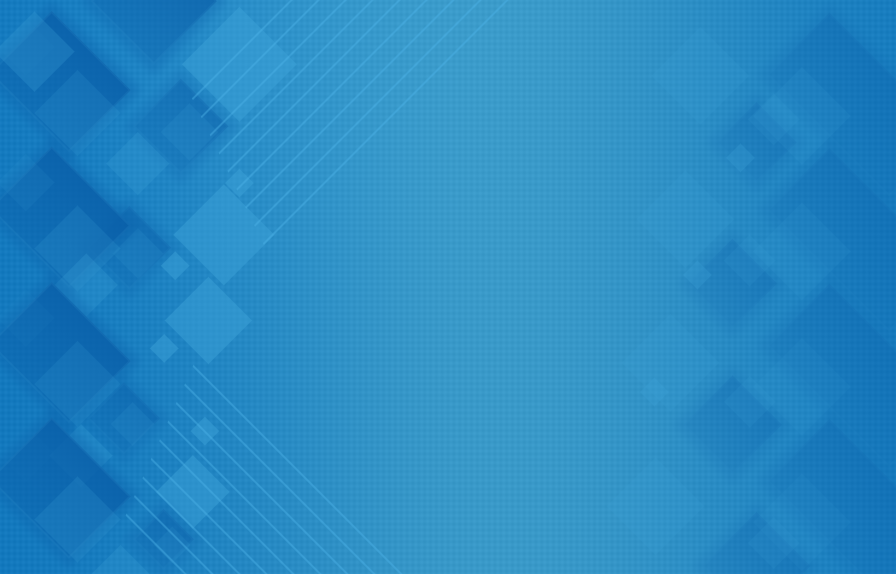
Reproduce this background procedurally as a Shadertoy shader.

```glsl
// Blue backdrop: a soft vertical glow with a fine weave, two fans of diagonal
// lines, and columns of overlapping translucent diamonds along both sides.
// Lengths are in canvas heights; each column is a loop with a wavy offset.

const vec3 EDGE_BLUE   = vec3(0.065, 0.465, 0.740);
const vec3 CENTRE_BLUE = vec3(0.225, 0.600, 0.785);
const vec3 DEEP_BLUE   = vec3(0.035, 0.370, 0.660);
const vec3 PALE_BLUE   = vec3(0.240, 0.640, 0.850);
const float GLOW_X = 0.88;          // axis of the central glow
const float GLOW_FALLOFF = 3.7;
const float WEAVE_COUNT = 98.0;     // threads per canvas height
const float WEAVE_DEPTH = 0.019;
const float LINE_STEP = 0.047;      // spacing of the diagonal lines
const float LINE_COUNT = 9.0;
const float LINE_HALF = 0.0017;
const float LINE_ALPHA = 0.42;
const float ROW_STEP = 0.236;       // spacing of the large tiles
const float SHADOW_REACH = 0.026;
const float RIM_ALPHA = 0.16;       // bright hairline inside tile edges
const float RIM_WIDTH = 0.003;
const float SWAY = 2.1;             // phase step of the column offsets
const int ROWS = 4;

float pixelSize;

float hash(float n) { return fract(sin(n * 127.1) * 43758.5453); }

float cover(float dist) { return smoothstep(pixelSize, -pixelSize, dist); }

// Signed distance to a box turned by 45 degrees; size holds its half diagonals.
float diamond(vec2 d, vec2 size) {
    vec2 q = abs(vec2(d.x + d.y, d.x - d.y)) - size;
    return (length(max(q, 0.0)) + min(max(q.x, q.y), 0.0)) * 0.7071;
}

// Dark tile with a soft shadow; it deepens toward its upper right edge.
void darkTile(inout vec3 col, vec2 d, vec2 size, float alpha) {
    float dist = diamond(d, size);
    float inside = cover(dist);
    float shade = clamp(0.5 + 0.5 * (d.x + d.y) / size.x, 0.0, 1.0);
    float shadow = smoothstep(SHADOW_REACH, 0.0, dist) * (1.0 - inside);
    col = mix(col, DEEP_BLUE, 0.35 * alpha * shadow);
    col = mix(col, DEEP_BLUE, inside * alpha * mix(0.5, 1.0, shade));
    float rim = inside - cover(dist + RIM_WIDTH);
    col = mix(col, PALE_BLUE, RIM_ALPHA * alpha * rim);
}

void paleTile(inout vec3 col, vec2 d, float radius, float alpha) {
    col = mix(col, PALE_BLUE, alpha * cover(diamond(d, vec2(radius))));
}

// Evenly spaced lines counted downward from the last one, clipped to a region.
float lineFan(float across, float last, float region) {
    float k = (last - across) / LINE_STEP;
    float n = clamp(floor(k + 0.5), 0.0, LINE_COUNT - 1.0);
    return cover(abs(k - n) * LINE_STEP * 0.7071 - LINE_HALF) * cover(region);
}

vec3 background(vec2 p) {
    float d = p.x - GLOW_X;
    vec3 col = mix(EDGE_BLUE, CENTRE_BLUE, exp(-GLOW_FALLOFF * d * d));
    vec2 w = (p - vec2(0.45, 0.95)) * vec2(2.6, 2.2);
    col += vec3(0.025, 0.03, 0.025) * exp(-dot(w, w));
    vec2 weave = cos(6.2832 * p * WEAVE_COUNT);
    return col + WEAVE_DEPTH * 0.5 * (weave.x + weave.y);
}

void leftTiles(inout vec3 col, vec2 p) {
    darkTile(col, p - vec2(0.268, 0.998), vec2(0.11), 0.75);
    for (int i = 0; i < ROWS; i++) {
        float n = float(i), s = sin(SWAY * n), c = cos(SWAY * n);
        vec2 pale = vec2(0.417 - 0.027 * n, 0.888 - 0.248 * n - 0.057 * s);
        vec2 medium = vec2(0.262 + 0.053 * c - 0.01 * n, 0.78 - 0.24 * n + 0.033 * s);
        vec2 large = vec2(0.105, 0.858 - ROW_STEP * n);
        vec2 chip = vec2(0.356 + 0.061 * c - 0.02 * n, 0.681 - 0.144 * n);
        paleTile(col, p - pale, 0.1 - 0.012 * n, 0.46);
        darkTile(col, p - medium, vec2(0.083 - 0.01 * n), 0.55);
        paleTile(col, p - medium - vec2(0.015, -0.01), 0.05 - 0.006 * n, 0.14);
        darkTile(col, p - large, vec2(0.108, 0.138), 0.85);
        paleTile(col, p - large - vec2(0.03, -0.055), 0.075, 0.14 + 0.08 * hash(n + 1.0));
        paleTile(col, p - large - vec2(-0.06, 0.06), 0.05, 0.2 * hash(n + 3.0));
        paleTile(col, p - medium - vec2(-0.075, -0.065), 0.055, 0.24);
        paleTile(col, p - chip, 0.025, 0.46);
    }
    paleTile(col, p - vec2(0.06, 0.91), 0.07, 0.25);
}

void rightTiles(inout vec3 col, vec2 p) {
    for (int i = 0; i < ROWS; i++) {
        float n = float(i), c = cos(SWAY * n);
        vec2 large = vec2(1.497, 0.818 - ROW_STEP * n);
        vec2 medium = vec2(1.29 + 0.028 * c, 0.752 - 0.246 * n);
        vec2 pale = vec2(1.22 - 0.026 * n, 0.868 - 0.25 * n);
        vec2 chip = vec2(1.29 - 0.075 * n, 0.725 - 0.204 * n);
        paleTile(col, p - pale, 0.085, 0.15);
        darkTile(col, p - large, vec2(0.108, 0.212), 0.36);
        darkTile(col, p - medium, vec2(0.07 + 0.008 * n), 0.34);
        paleTile(col, p - medium - vec2(0.03, 0.04), 0.045, 0.13);
        paleTile(col, p - large - vec2(-0.1, -0.02), 0.085, 0.08 + 0.08 * hash(n + 7.0));
        if (i < 3) paleTile(col, p - chip, 0.025, 0.26);
    }
}

void mainImage(out vec4 fragColor, in vec2 fragCoord) {
    vec2 p = fragCoord / iResolution.y;
    pixelSize = 0.7 / iResolution.y;
    vec3 col = background(p);

    // Upper fan rises to the right, lower fan falls to the right.
    float down = 1.0 - p.y;
    float upper = max(0.325 + 0.49 * (down - 0.152) - p.x, down - 0.45);
    float lower = max(0.335 - 0.45 * (down - 0.64) - p.x, 0.6 - down);
    float lines = lineFan(p.x + down, 0.884, upper);
    lines += lineFan(p.x - down, -0.301, lower);

    leftTiles(col, p);
    rightTiles(col, p);
    col = mix(col, PALE_BLUE + 0.06, LINE_ALPHA * min(lines, 1.0));
    fragColor = vec4(clamp(col, 0.0, 1.0), 1.0);
}
```
